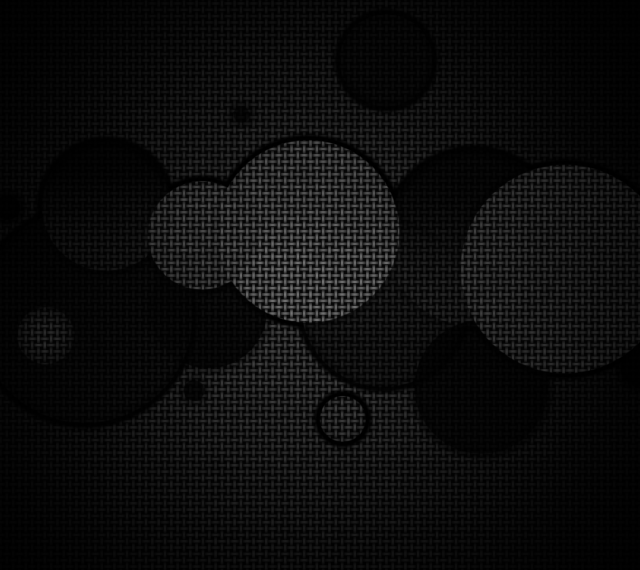
Reproduce this background procedurally as a Shadertoy shader.

```glsl
// Dark woven mesh with softly lit, overlapping discs and black rim shadows.

// Lengths are in canvas heights, measured from the canvas centre.
const float PITCH = 0.0111;         // distance between threads
const float THREAD_HALF = 0.21;     // half thread width, in pitches
const float THREAD_VARIATION = 0.16;
const vec2  GLOW_CENTER = vec2(-0.02, -0.02);
const vec2  GLOW_SIZE = vec2(0.40, 0.42);
const float GLOW_LIGHT = 0.29;
const float SIDE_FALLOFF = 0.56;    // horizontal dimming of the disc light
const float SHADOW_WIDTH = 0.015;
const float OPACITY = 0.86;
const vec3  TINT = vec3(1.0);

const int DISC_COUNT = 15;

// Centre and radius, from back to front
const vec3 DISC[DISC_COUNT] = vec3[](
    vec3( 0.116,  0.394, 0.081), vec3(-0.138,  0.299, 0.014),
    vec3(-0.221, -0.185, 0.018), vec3(-0.548,  0.136, 0.022),
    vec3( 0.559, -0.145, 0.032), vec3(-0.196, -0.043, 0.103),
    vec3(-0.412, -0.054, 0.188), vec3(-0.375,  0.138, 0.113),
    vec3( 0.111, -0.035, 0.144), vec3( 0.270,  0.082, 0.154),
    vec3( 0.283, -0.179, 0.117), vec3( 0.430,  0.028, 0.183),
    vec3(-0.021,  0.094, 0.160), vec3(-0.207,  0.087, 0.095),
    vec3( 0.040, -0.235, 0.040));

// Light at the top, light at the bottom, strength of the rim shadow
const vec3 TONE[DISC_COUNT] = vec3[](
    vec3(0.04, 0.04, 0.85), vec3(0.03, 0.03, 0.3),
    vec3(0.03, 0.03, 0.3),  vec3(0.01, 0.01, 0.5),
    vec3(0.01, 0.01, 0.5),  vec3(0.04, 0.02, 0.3),
    vec3(0.04, 0.07, 0.9),  vec3(0.02, 0.17, 0.9),
    vec3(0.17, 0.10, 0.9),  vec3(0.03, 0.19, 0.9),
    vec3(0.02, 0.03, 0.4),  vec3(0.36, 0.34, 1.0),
    vec3(0.36, 0.50, 1.0),  vec3(0.36, 0.36, 1.0),
    vec3(0.28, 0.24, 1.0));

// Small faint disc of light resting on the large left one
const vec3  SPOT = vec3(-0.481, -0.089, 0.050);
const float SPOT_LIGHT = 0.15;

float hash(vec2 p) {
    return fract(sin(dot(p, vec2(127.1, 311.7))) * 43758.5453);
}

float discMask(vec2 p, vec3 disc, float pixel) {
    return 1.0 - smoothstep(-pixel, pixel, length(p - disc.xy) - disc.z);
}

// Plain weave: each thread rises and dips in turn at the crossings
float weave(vec2 p, float pixel) {
    vec2 uv = p / PITCH;
    vec2 cell = floor(uv);
    vec2 offset = abs(fract(uv) - 0.5);
    float soft = max(0.12, 0.6 * pixel / PITCH);
    vec2 strip = 1.0 - smoothstep(THREAD_HALF - soft, THREAD_HALF + soft, offset);
    vec2 phase = vec2(uv.y - 0.5 + cell.x, uv.x + 0.5 + cell.y);
    vec2 rise = 0.57 + 0.43 * cos(3.14159 * phase);
    vec2 threads = strip * rise;
    float variation = 1.0 - THREAD_VARIATION * hash(cell);
    return 0.06 + 0.94 * max(threads.x, threads.y) * variation;
}

// Background glow darkened by the rims, then covered by the discs
float sceneLight(vec2 p, float pixel) {
    vec2 g = (p - GLOW_CENTER) / GLOW_SIZE;
    float light = GLOW_LIGHT * exp(-dot(g, g));
    float side = exp(-pow(p.x / SIDE_FALLOFF, 2.0));

    for (int i = 0; i < DISC_COUNT; i++) {
        float d = length(p - DISC[i].xy) - DISC[i].z;
        float rim = 1.0 - smoothstep(0.3 * SHADOW_WIDTH, SHADOW_WIDTH, abs(d));
        light *= 1.0 - TONE[i].z * rim;
    }
    for (int i = 0; i < DISC_COUNT; i++) {
        float height = (p.y - DISC[i].y) / DISC[i].z;
        float fill = mix(TONE[i].y, TONE[i].x, smoothstep(-0.7, 0.7, height));
        light = mix(light, fill * side, OPACITY * discMask(p, DISC[i], pixel));
    }
    vec2 s = (p - SPOT.xy) / SPOT.z;
    return light + SPOT_LIGHT * exp(-dot(s, s)) * discMask(p, SPOT, pixel);
}

void mainImage(out vec4 fragColor, in vec2 fragCoord) {
    float pixel = 1.0 / iResolution.y;
    vec2 p = (fragCoord - 0.5 * iResolution.xy) * pixel;
    float light = sceneLight(p, pixel) * weave(p, pixel);
    fragColor = vec4(TINT * light, 1.0);
}
```
